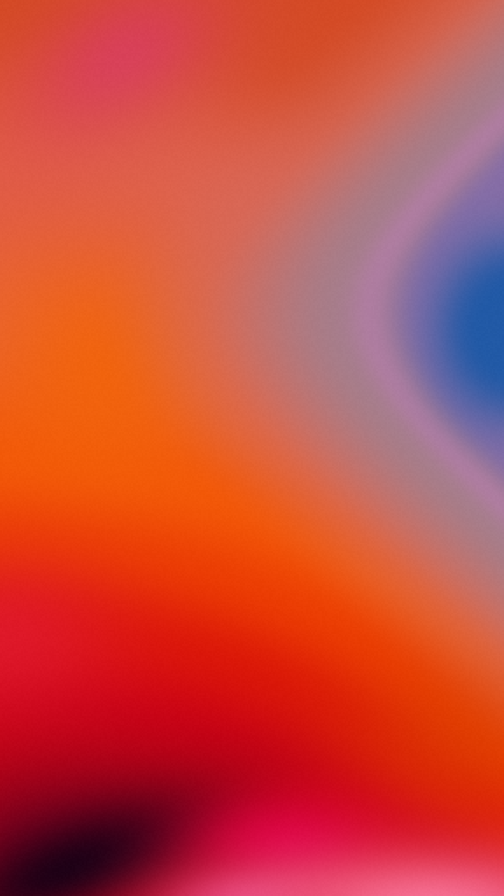
Write a Shadertoy shader that draws this background.

```glsl
// Blurred abstract backdrop: a curved warm gradient, tinted by soft tilted
// elliptical glows, with a violet wedge and a blue core entering from the right.
// The wedge is a hyperbola field whose value selects successive colour bands.

const float ASPECT = 0.5625;   // width of the composition in canvas heights

float hash(vec2 p) {
    vec3 q = fract(vec3(p.xyx) * 0.1031);
    q += dot(q, q.yzx + 33.33);
    return fract((q.x + q.y) * q.z);
}

// Gaussian falloff inside a tilted ellipse
float glow(vec2 p, vec2 centre, vec2 radius, float tilt) {
    float c = cos(tilt), s = sin(tilt);
    vec2 d = p - centre;
    vec2 q = vec2(c * d.x + s * d.y, c * d.y - s * d.x) / radius;
    return exp(-dot(q, q));
}

// Horizontal distance into a rounded wedge that opens to the right
float wedge(vec2 p, float axisY, float slope, float rounding) {
    return p.x + rounding - length(vec2(slope * (p.y - axisY), rounding));
}

// Salmon at the top, orange in the middle, red at the bottom
vec3 warmGradient(float t) {
    vec3 c = vec3(0.83, 0.29, 0.14);
    c = mix(c, vec3(0.88, 0.36, 0.27), smoothstep(0.00, 0.20, t));
    c = mix(c, vec3(0.91, 0.39, 0.21), smoothstep(0.20, 0.38, t));
    c = mix(c, vec3(0.95, 0.34, 0.03), smoothstep(0.36, 0.52, t));
    c = mix(c, vec3(0.92, 0.23, 0.01), smoothstep(0.51, 0.62, t));
    c = mix(c, vec3(0.86, 0.09, 0.03), smoothstep(0.60, 0.70, t));
    return mix(c, vec3(0.81, 0.01, 0.08), smoothstep(0.68, 0.79, t));
}

// Upper left: rose patch, orange heart and crimson flank
vec3 warmGlows(vec3 c, vec2 p) {
    c = mix(c, vec3(0.85, 0.23, 0.38), 0.85 * glow(p, vec2(0.14, 0.935), vec2(0.12, 0.075), 0.6));
    c = mix(c, vec3(0.85, 0.41, 0.36), 0.50 * glow(p, vec2(0.23, 0.78), vec2(0.15, 0.13), 0.0));
    c = mix(c, vec3(0.95, 0.39, 0.03), 0.85 * glow(p, vec2(0.12, 0.59), vec2(0.13, 0.13), 0.0));
    c = mix(c, vec3(0.88, 0.10, 0.20), 0.75 * glow(p, vec2(0.00, 0.29), vec2(0.13, 0.09), 0.0));
    return mix(c, vec3(0.86, 0.26, 0.00), 0.60 * glow(p, vec2(0.53, 0.18), vec2(0.14, 0.10), 0.0));
}

// Bottom edge: dark corner, magenta bridge and pale pink light
vec3 floorGlows(vec3 c, vec2 p) {
    c = mix(c, vec3(0.40, 0.00, 0.12), 0.85 * glow(p, vec2(0.06, 0.055), vec2(0.19, 0.095), 0.1));
    c = mix(c, vec3(0.07, 0.00, 0.08), 0.90 * glow(p, vec2(0.075, 0.03), vec2(0.15, 0.05), 0.4));
    c = mix(c, vec3(0.88, 0.00, 0.28), 0.85 * glow(p, vec2(0.32, 0.06), vec2(0.10, 0.05), 0.0));
    c = mix(c, vec3(0.90, 0.27, 0.50), 0.85 * glow(p, vec2(0.27, -0.005), vec2(0.09, 0.035), 0.1));
    return mix(c, vec3(0.97, 0.46, 0.60), 0.95 * glow(p, vec2(0.48, -0.01), vec2(0.19, 0.06), 0.0));
}

// Salmon, grey, lilac rim and violet bands, then the blue core
vec3 coolBands(vec3 c, vec2 p, float s) {
    c = mix(c, vec3(0.83, 0.42, 0.36), 0.9 * smoothstep(0.09, 0.30, s));
    c = mix(c, vec3(0.65, 0.49, 0.54), smoothstep(0.215, 0.385, s));
    c = mix(c, vec3(0.53, 0.43, 0.65), smoothstep(0.40, 0.475, s));
    float rim = (s - 0.412) / 0.024;
    c = mix(c, vec3(0.70, 0.49, 0.66), 0.7 * exp(-rim * rim));
    float core = glow(p, vec2(0.575, 0.632), vec2(0.095, 0.11), 0.0);
    return mix(c, vec3(0.13, 0.35, 0.65), smoothstep(0.05, 0.85, core));
}

void mainImage(out vec4 fragColor, in vec2 fragCoord) {
    vec2 p = fragCoord / iResolution.xy * vec2(ASPECT, 1.0);

    float curvedDepth = 1.0 - p.y - 0.69 * p.x * p.x;
    vec3 colour = warmGradient(curvedDepth);
    colour = warmGlows(colour, p);
    colour = floorGlows(colour, p);
    colour = coolBands(colour, p, wedge(p, 0.651, 1.2, 0.15));

    // Faint film grain
    colour += 0.012 * (hash(floor(p * 512.0)) - 0.5);
    fragColor = vec4(clamp(colour, 0.0, 1.0), 1.0);
}
```
